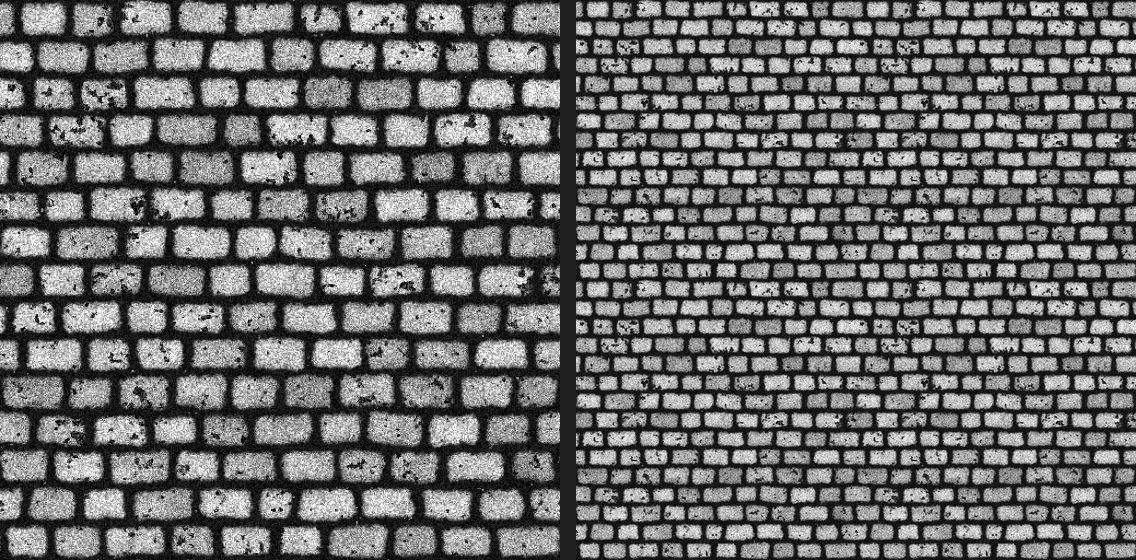
Left, the tile; right, the same tile 2 across and 2 down.
Reproduce this texture procedurally as a WebGL 1 fragment shader.

```glsl
precision highp float;
// Worn stone-block wall in grey: 15 wavy courses of 10 uneven blocks set in
// dark mortar. Each block is a rounded-box distance with ragged, soft edges;
// stains, pits, chips and film-like grain come from noise that wraps.

uniform vec2 u_resolution;

#define COLUMNS 10.0
#define ROWS 15.0
#define ROW_SHIFT 0.4667      // offset per course, in blocks
#define JOINT_JITTER 0.14     // wander of the upright joints, in blocks
#define HALF_GAP 0.0052       // half the mortar width
#define CORNER 0.013
#define EDGE_SOFTNESS 0.0055
#define MORTAR_TONE 0.085
#define STONE_DARK 0.54
#define STONE_LIGHT 0.82
#define STONE_GRAIN 0.42
#define MORTAR_GRAIN 0.13

float hash(vec2 p) {
  vec3 q = fract(p.xyx * 0.1031);
  q += dot(q, q.yzx + 33.33);
  return fract((q.x + q.y) * q.z);
}

// Value noise that repeats after "period" cells
float noise(vec2 p, vec2 period, float seed) {
  vec2 i = floor(p), f = fract(p);
  f = f * f * (3.0 - 2.0 * f);
  vec2 a = mod(i, period) + seed;
  vec2 b = mod(i + 1.0, period) + seed;
  return mix(mix(hash(a), hash(vec2(b.x, a.y)), f.x),
             mix(hash(vec2(a.x, b.y)), hash(b), f.x), f.y);
}

float wrapNoise(vec2 uv, float cells, float seed) {
  return noise(uv * cells, vec2(cells), seed);
}

float fbm(vec2 uv, float cells, float seed) {
  float sum = 0.0, weight = 0.5;
  for (int i = 0; i < 4; i++) {
    sum += weight * wrapNoise(uv, cells, seed);
    cells *= 2.0;
    seed += 17.0;
    weight *= 0.5;
  }
  return sum / 0.9375;
}

// Position of the joint to the left of a block, in blocks
float jointAt(float column, float row) {
  vec2 id = vec2(mod(column, COLUMNS), row);
  return column + JOINT_JITTER * (2.0 * hash(id + 71.0) - 1.0);
}

// Signed distance to the nearest block; id receives its wrapped cell
float blockDistance(vec2 uv, out vec2 id) {
  float course = floor(uv.y * ROWS);
  float row = mod(course, ROWS);
  float x = uv.x * COLUMNS + row * ROW_SHIFT + 0.25 * hash(vec2(row, 5.0));

  float column = floor(x);
  if (x < jointAt(column, row)) column -= 1.0;
  else if (x > jointAt(column + 1.0, row)) column += 1.0;
  id = vec2(mod(column, COLUMNS), row);

  float left = jointAt(column, row);
  float right = jointAt(column + 1.0, row);
  vec2 p = vec2((x - 0.5 * (left + right)) / COLUMNS,
                uv.y - (course + 0.5) / ROWS);
  vec2 halfSize = 0.5 * vec2((right - left) / COLUMNS, 1.0 / ROWS) - HALF_GAP;

  // Slight tilt, taper and shrinkage of each block
  float tilt = 0.07 * (hash(id + 23.0) - 0.5);
  p += vec2(-p.y, p.x) * tilt;
  p.x *= 1.0 + 2.5 * (hash(id + 31.0) - 0.5) * p.y;
  halfSize -= 0.003 * vec2(hash(id + 41.0), hash(id + 53.0));

  vec2 q = abs(p) - halfSize + CORNER;
  return length(max(q, 0.0)) + min(max(q.x, q.y), 0.0) - CORNER;
}

void main() {
  vec2 uv = gl_FragCoord.xy / u_resolution;

  // Wavy courses and bent joints
  vec2 bend = vec2(fbm(uv, 16.0, 3.0), fbm(uv, 12.0, 9.0)) - 0.5;
  vec2 id;
  float d = blockDistance(uv + bend * vec2(0.011, 0.012), id);

  // Ragged edges
  d += 0.008 * (fbm(uv, 64.0, 13.0) - 0.5);
  d += 0.003 * (wrapNoise(uv, 256.0, 19.0) - 0.5);
  float face = 1.0 - smoothstep(-EDGE_SOFTNESS, 0.5 * EDGE_SOFTNESS, d);

  // Stone tone: per-block shade, mottling and darker rims
  float shade = sqrt(hash(id + 101.0));
  float stone = mix(STONE_DARK, STONE_LIGHT, shade);
  stone += 0.24 * (fbm(uv, 32.0, 29.0) - 0.5);
  stone *= mix(0.8, 1.0, smoothstep(0.0, 0.016, -d));

  // Pits cluster in worn patches of some blocks
  float wear = hash(id + 127.0) * smoothstep(0.4, 0.7, fbm(uv, 24.0, 37.0));
  float pits = smoothstep(0.70, 0.84, fbm(uv, 90.0, 43.0) + 0.22 * wear);
  stone *= 1.0 - 0.8 * pits;

  // Mortar with a few pale chips
  float mortar = MORTAR_TONE + 0.05 * (fbm(uv, 40.0, 47.0) - 0.5);
  float chips = smoothstep(0.79, 0.87, fbm(uv, 80.0, 59.0));
  mortar += 0.5 * chips;

  // Fine grain, strongest on the stone
  vec2 grainPoint = uv * 512.0 - 0.5;
  float grain = noise(grainPoint, vec2(512.0), 61.0)
              + noise(grainPoint, vec2(512.0), 977.0) - 1.0;
  float tone = mix(mortar, stone, face);
  tone += grain * mix(MORTAR_GRAIN, STONE_GRAIN, face);
  gl_FragColor = vec4(vec3(clamp(tone, 0.02, 0.96)), 1.0);
}
```
